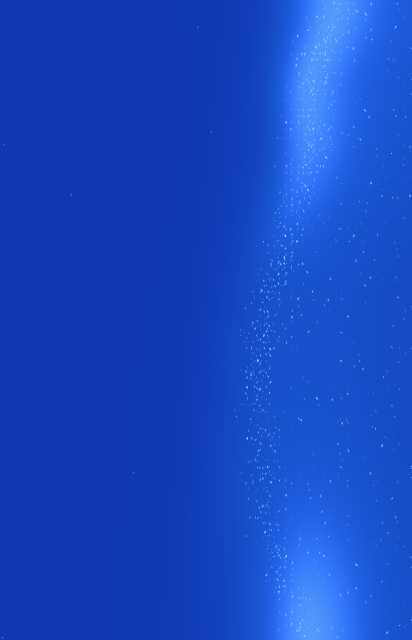
This background is drawn by a Shadertoy shader. Its source:

```glsl
// Deep blue backdrop with a curved ribbon of light and drifting sparkles.

const int LAYERS = 4;
const vec3 SPARKLE_COLOR = vec3(0.56, 0.82, 1.0);

// Sine-free hash: three random values per cell
vec3 hash32(vec2 cell) {
    vec3 q = fract(cell.xyx * vec3(0.1031, 0.1030, 0.0973));
    q += dot(q, q.yxz + 33.33);
    return fract((q.xxy + q.yzz) * q.zyx);
}

// Horizontal position of the ribbon at height y
float ribbonX(float y) {
    float below = min(y - 0.35, 0.0);
    return 0.626 + 0.93 * below * below
         + 0.120 * smoothstep(0.42, 0.80, y)
         + 0.065 * smoothstep(0.85, 1.0, y);
}

// Bell curve with separate widths on the left and right
float bell(float d, float leftWidth, float rightWidth) {
    float t = d / (d < 0.0 ? leftWidth : rightWidth);
    return exp(-t * t);
}

// Blue palette from deep (0) to luminous (1)
vec3 palette(float level) {
    vec3 stops[6] = vec3[6](
        vec3(0.06, 0.22, 0.70), vec3(0.09, 0.32, 0.80),
        vec3(0.13, 0.38, 0.90), vec3(0.20, 0.46, 0.98),
        vec3(0.27, 0.54, 0.99), vec3(0.35, 0.62, 0.98));
    vec3 color = stops[0];
    for (int i = 1; i < 6; i++)
        color = mix(color, stops[i], clamp(level * 5.0 - float(i - 1), 0.0, 1.0));
    return color;
}

// Light level of halo, upper beam and lower flare
float glow(vec2 uv) {
    float d = uv.x - ribbonX(uv.y);
    float haloStart = mix(0.34, 0.50, uv.y);
    float halo = 0.19 * smoothstep(haloStart, ribbonX(uv.y) + 0.05, uv.x);
    halo *= 1.0 - 0.25 * smoothstep(0.75, 1.0, uv.x);

    float rise = smoothstep(0.54, 0.84, uv.y);
    float beam = 0.50 * rise * bell(d, mix(0.055, 0.10, smoothstep(0.85, 1.0, uv.y)), 0.085);
    float wash = 0.26 * smoothstep(0.48, 1.0, uv.y) * bell(d, 0.07, 0.28);

    float flareFall = bell(uv.y, 0.16, 0.16);
    float flare = 0.62 * flareFall * bell(uv.x - 0.75, 0.085, 0.11);
    float flareWash = 0.14 * bell(uv.y, 0.25, 0.25) * bell(uv.x - 0.75, 0.12, 0.22);
    return halo + beam + wash + flare + flareWash;
}

// Chance that a sparkle exists at a place
float sparkleDensity(vec2 uv) {
    float d = uv.x - ribbonX(uv.y);
    float width = mix(0.028, 0.045, smoothstep(0.40, 0.85, uv.y));
    float stream = 0.55 * bell(d, width, width * 1.15);
    float dust = 0.045 * smoothstep(-0.02, 0.08, d);
    return stream + dust;
}

// One jittered grid of small, upright sparkles
float sparkles(vec2 p, float aspect, float cells, float seed, float pixel) {
    vec2 cell = floor(p * cells);
    vec3 shape = hash32(cell + seed);
    vec3 look = hash32(cell + seed + 57.0);
    vec2 center = (cell + 0.3 + 0.4 * shape.xy) / cells;
    float present = step(shape.z, sparkleDensity(center / vec2(aspect, 1.0)));
    vec2 offset = p - center;
    offset.x += (look.z - 0.5) * offset.y;
    float radius = mix(0.0004, 0.0013, look.x * look.x);
    float dist = length(offset * vec2(1.0, 0.62));
    float cover = 1.0 - smoothstep(radius - 0.5 * pixel, radius + 0.5 * pixel, dist);
    return present * cover * mix(0.25, 0.95, look.y);
}

void mainImage(out vec4 fragColor, in vec2 fragCoord) {
    vec2 uv = fragCoord / iResolution.xy;
    vec2 p = fragCoord / iResolution.y;
    float aspect = iResolution.x / iResolution.y;
    float pixel = 1.0 / iResolution.y;

    vec3 color = palette(glow(uv));

    // Scattered sparkles over the glow
    for (int i = 0; i < LAYERS; i++) {
        float layer = float(i);
        float light = sparkles(p + layer * vec2(0.0), aspect, 80.0 + 11.0 * layer, 19.0 * layer, pixel);
        color = mix(color, SPARKLE_COLOR, light);
    }
    fragColor = vec4(color, 1.0);
}
```
